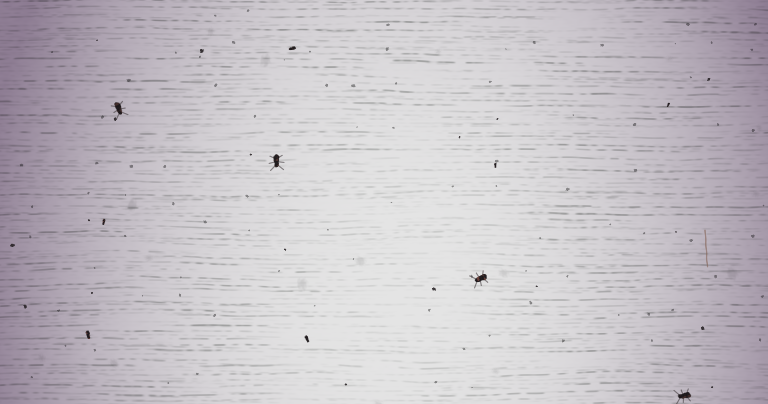
Reproduce this texture procedurally as a Shadertoy shader.

```glsl
float hash(vec2 p) {
    vec3 q = fract(vec3(p.xyx) * vec3(0.1031, 0.1030, 0.0973));
    q += dot(q, q.yzx + 33.33);
    return fract((q.x + q.y) * q.z);
}

vec2 hash2(vec2 p) {
    return vec2(hash(p), hash(p + 71.7));
}

// Gradient noise, about -0.7 to 0.7
float noise(vec2 p) {
    vec2 i = floor(p), f = fract(p), u = f * f * f * (f * (f * 6.0 - 15.0) + 10.0);
    vec4 n;
    for (int k = 0; k < 4; k++) {
        vec2 corner = vec2(k & 1, k >> 1);
        float angle = 6.2832 * hash(i + corner + 200.0);
        n[k] = dot(vec2(cos(angle), sin(angle)), f - corner);
    }
    return mix(mix(n.x, n.y, u.x), mix(n.z, n.w, u.x), u.y);
}

float segment(vec2 p, vec2 a, vec2 b) {
    vec2 d = b - a;
    return length(p - a - d * clamp(dot(p - a, d) / dot(d, d), 0.0, 1.0));
}

mat2 rotate(float a) {
    return mat2(cos(a), sin(a), -sin(a), cos(a));
}

// Thin broken cracks that follow wavy, unevenly spaced rows
float cracks(vec2 p, float rows, float seed) {
    float y = p.y * rows + 1.3 * noise(p * vec2(1.6, 3.0) + seed)
            + 0.22 * noise(p * vec2(11.0, 18.0) + seed);
    float row = floor(y);
    float offset = 0.5 + 0.5 * (hash(vec2(row, seed)) - 0.5);
    float line = 1.0 - smoothstep(0.0004, 0.0038, abs(fract(y) - offset) / rows);
    float run = smoothstep(-0.28, 0.22, noise(vec2(p.x * 4.5, row * 7.37 + seed)));
    float gaps = smoothstep(-0.35, 0.25, noise(vec2(p.x * 42.0, row * 3.71 + seed)));
    return line * run * gaps * (0.45 + 0.55 * hash(vec2(row, seed + 9.0)));
}

// Small dirt, at most one grain per cell
float specks(vec2 p, float cell, float radius, float chance, float blur) {
    vec2 id = floor(p / cell);
    vec2 q = p - (id + 0.2 + 0.6 * hash2(id + 13.0)) * cell;
    q = rotate(6.28 * hash(id + 5.0)) * q * vec2(1.0, 1.3);
    float size = radius * (0.5 + hash(id + 3.0));
    float d = length(q) + 0.5 * size * noise(q / size * 1.5 + id);
    return step(hash(id + 41.0), chance) * (1.0 - smoothstep(size - blur, size + blur, d));
}

void mainImage(out vec4 fragColor, in vec2 fragCoord) {
    vec2 p = fragCoord / iResolution.y;
    vec2 uv = fragCoord / iResolution.xy;
    float aspect = iResolution.x / iResolution.y;
    float soft = 0.7 / iResolution.y;

    // White paint falling off to mauve at the sides
    float glow = length((uv - vec2(0.52, 0.28)) * vec2(2.0, 0.75));
    float shade = 0.88 * pow(glow, 2.4) + 0.05 * noise(p * 3.0) * glow;
    vec3 color = vec3(0.895) - clamp(shade, 0.0, 1.1) * vec3(0.31, 0.37, 0.29);
    color += 0.012 * noise(p * vec2(50.0, 130.0)) * glow;

    // Wood grain, faded where the light is strongest
    float wear = smoothstep(0.05, 0.5, glow + 0.25 * noise(p * vec2(3.0, 5.0)));
    float grain = cracks(p, 60.0, 4.0) + 0.4 * cracks(p, 97.0, 27.0);
    color *= 1.0 - vec3(0.27, 0.26, 0.27) * min(grain, 1.0) * mix(0.35, 1.0, wear);

    // Pale smudges, grey grains and black dots
    color *= 1.0 - 0.09 * specks(p + 3.0, 0.19, 0.010, 0.4, 0.008);
    color *= 1.0 - 0.38 * specks(p + 7.0, 0.09, 0.0032, 0.45, 0.0015);
    color = mix(color, vec3(0.13, 0.11, 0.12), 0.85 * specks(p + 11.0, 0.21, 0.0034, 0.45, 0.0015));

    // Rust-coloured thread
    float sway = 0.004 * noise(vec2(p.y * 30.0, 2.0));
    float thread = segment(p - vec2(sway, 0.0), vec2(0.918 * aspect, 0.43), vec2(0.921 * aspect, 0.34));
    color = mix(color, vec3(0.50, 0.36, 0.30), 0.55 * (1.0 - smoothstep(0.0005, 0.003, thread)));

    // Dead insects: tapered bodies with fine legs
    for (int i = 0; i < 10; i++) {
        float id = float(i);
        vec2 center = fract(vec2(0.36, 0.6) + id * vec2(0.755, 0.570)) * vec2(aspect, 1.0);
        float size = i % 3 == 0 ? 0.016 : 0.005 + 0.006 * hash(vec2(id, 6.0));
        vec2 q = rotate(-0.9 + 2.2 * (hash(vec2(id, 8.0)) - 0.5)) * (p - center) / size;
        float edge = soft / size;
        float width = 0.38 + 0.12 * q.x + 0.15 * noise(q * 2.0 + id * 5.0);
        float body = segment(q, vec2(-0.6, 0.0), vec2(0.6, 0.0)) - width;
        float legs = 9.0;
        for (float k = -1.0; k < 1.5; k++) {
            vec2 foot = vec2(k * 1.1 - 0.2, 0.9 + 0.3 * hash(vec2(id, k + 4.0)));
            legs = min(legs, segment(vec2(q.x, abs(q.y)), vec2(k * 0.4, 0.0), foot));
        }
        float legCover = (1.0 - smoothstep(0.0, 0.07 + edge, legs)) * step(0.012, size);
        color = mix(color, vec3(0.24, 0.21, 0.22), 0.55 * legCover);
        float rust = smoothstep(0.0, 0.4, noise(q * 1.8 + id * 3.0)) * hash(vec2(id, 2.0));
        vec3 shell = mix(vec3(0.09, 0.07, 0.08), vec3(0.48, 0.27, 0.23), rust);
        color = mix(color, shell, 0.94 * (1.0 - smoothstep(-edge, edge, body)));
    }

    fragColor = vec4(clamp(color, 0.0, 1.0), 1.0);
}
```
